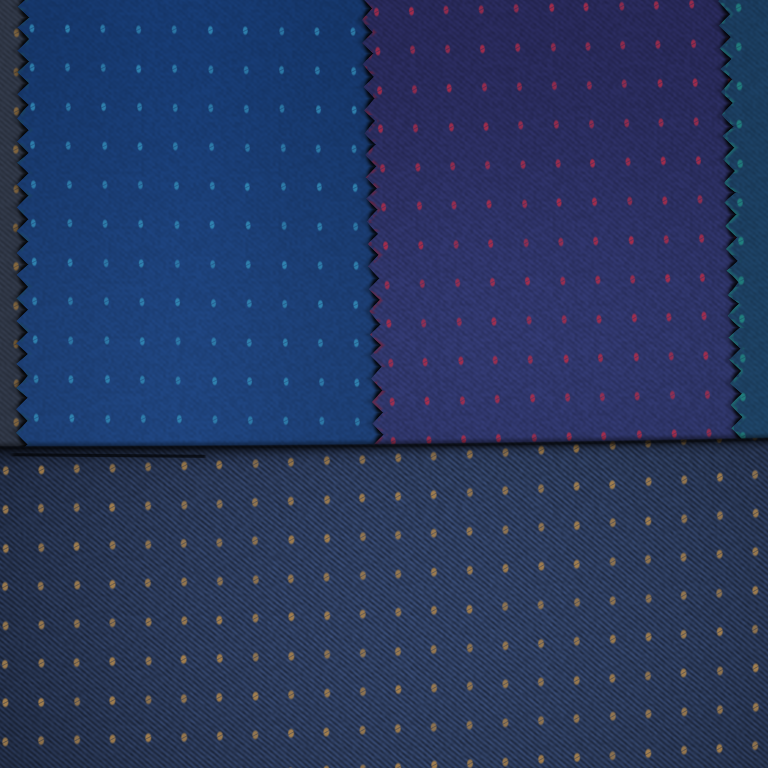
This texture is drawn by a three.js fragment shader. Its source:

```glsl
// Pinked swatches of dotted twill in blue, violet and teal above a slate cloth with gold dots.
varying vec2 vUv;

float hash(vec2 p) {
  p = fract(p * vec2(123.34, 345.45));
  p += dot(p, p + 34.35);
  return fract(p.x * p.y);
}

float noise(vec2 p) {
  vec2 i = floor(p), f = fract(p);
  f = f * f * (3.0 - 2.0 * f);
  return mix(mix(hash(i), hash(i + vec2(1, 0)), f.x),
             mix(hash(i + vec2(0, 1)), hash(i + vec2(1, 1)), f.x), f.y);
}

// Diagonal ribs broken into short stitches, plus fibre grain
float twill(vec2 p, float ribs, float grain) {
  float rib = sin(6.2832 * (p.x * 118.0 - p.y * 142.0) + 0.8 * noise(p * 40.0));
  float stitch = 0.65 + 0.7 * noise(vec2(p.x + p.y, p.x - p.y) * 130.0);
  return 1.0 + ribs * rib * stitch + grain * (noise(p * 280.0) - 0.5);
}

// Grid of small woven knots, each split by a slanted slit
float knots(vec2 p, vec2 first, vec2 pitch, vec2 radius) {
  vec2 g = (p - first) / pitch + 0.5;
  vec2 cell = floor(g);
  vec2 d = (fract(g) - 0.5) * pitch;
  d += 0.0012 * (vec2(hash(cell), hash(cell + 7.0)) - 0.5);
  float body = 1.0 - smoothstep(0.55, 1.2, length(d / radius));
  float slit = 1.0 - smoothstep(0.0, 0.0016, abs(d.y + 0.5 * d.x));
  return body * (1.0 - 0.4 * slit) * (0.8 + 0.2 * hash(cell + 3.0));
}

// Sawtooth edge: x is the distance into the cloth, y the depth into a notch
vec2 pinked(vec2 p, float tip, float lean, float depth, float phase) {
  float wobble = 0.16 * (noise(vec2(p.y * 50.0, tip * 90.0)) - 0.5);
  float tooth = abs(fract(p.y / 0.0292 + phase + wobble) - 0.5) * 2.0;
  float reach = p.x - tip - lean * p.y;
  return vec2(reach - depth * tooth, reach / depth);
}

// Lays one swatch over the colour below, darkening the notches and fraying the rim
vec3 lay(vec3 below, vec3 cloth, vec3 thread, vec2 edge, vec2 p) {
  float contact = smoothstep(-0.012, 0.0, edge.x);
  float notch = smoothstep(-0.1, 0.55, edge.y);
  below *= 1.0 - contact * (0.22 + 0.66 * notch);
  float fray = smoothstep(0.007, 0.0, abs(edge.x - 0.001)) * smoothstep(0.4, 0.75, noise(p * 170.0));
  cloth = mix(cloth, thread, 0.55 * fray);
  return mix(below, cloth, smoothstep(-0.001, 0.001, edge.x));
}

void main() {
  vec2 p = vec2(vUv.x, 1.0 - vUv.y); // measured from the top
  vec3 gold = vec3(0.66, 0.51, 0.30);
  vec3 cyan = vec3(0.20, 0.56, 0.73);
  vec3 red = vec3(0.72, 0.17, 0.28);
  vec3 green = vec3(0.12, 0.50, 0.47);

  // Grey strip at far left
  vec3 col = vec3(0.18, 0.21, 0.27) * twill(p, 0.08, 0.08);
  col = mix(col, gold * 0.8, knots(p, vec2(0.021, 0.043), vec2(0.5, 0.0507), vec2(0.004, 0.006)));

  // Blue swatch
  vec3 blue = mix(vec3(0.085, 0.22, 0.43), vec3(0.115, 0.255, 0.475), smoothstep(0.0, 0.5, p.y));
  blue *= (0.94 + 0.09 * exp(-pow((p.x - 0.24) / 0.16, 2.0))) * twill(p, 0.02, 0.11);
  vec2 b = p - vec2(0.012 * p.y, 0.011 * p.x);
  blue = mix(blue, cyan, 0.85 * knots(b, vec2(0.0405, 0.0365), vec2(0.0465, 0.0507), vec2(0.0035, 0.0058)));
  col = lay(col, blue, cyan * 0.5, pinked(p, 0.023, -0.004, 0.015, 0.25), p);

  // Violet swatch
  vec2 m = (p - vec2(0.64, 0.42)) * vec2(3.0, 4.0);
  vec3 violet = mix(vec3(0.16, 0.165, 0.36), vec3(0.178, 0.205, 0.405), smoothstep(0.0, 0.5, p.y));
  violet *= (0.95 + 0.11 * exp(-dot(m, m))) * twill(p, 0.055, 0.14);
  vec2 v = p - vec2(0.041 * p.y, -0.024 * p.x);
  violet = mix(violet, red, 0.85 * knots(v, vec2(0.489, 0.0275), vec2(0.0457, 0.0508), vec2(0.0036, 0.0060)));
  col = lay(col, violet, red * 0.75, pinked(p, 0.470, 0.027, 0.014, 0.6), p);

  // Teal swatch at far right
  vec3 teal = mix(vec3(0.10, 0.23, 0.36), vec3(0.11, 0.25, 0.38), p.y * 2.0) * twill(p, 0.04, 0.12);
  vec2 t = p - vec2(0.012 * p.y, 0.0);
  teal = mix(teal, green * 1.1, 0.85 * knots(t, vec2(0.961, 0.010), vec2(0.5, 0.0507), vec2(0.004, 0.006)));
  col = lay(col, teal, green, pinked(p, 0.935, 0.031, 0.015, 0.4), p);

  // Slate cloth with bowed rows of gold knots
  vec2 s = p + vec2(0.0, 0.0186 * p.x + 0.0281 * p.x * p.x);
  vec2 c = (p - vec2(0.56, 0.78)) * vec2(1.0, 1.4);
  vec3 slate = vec3(0.172, 0.232, 0.360) * (1.04 - 0.8 * dot(c, c)) * twill(p, 0.19, 0.14);
  slate = mix(slate, gold, 0.95 * knots(s, vec2(0.007, 0.613), vec2(0.0465, 0.0504), vec2(0.0043, 0.0062)));

  // Dark fold where the swatches rest on the slate, deeper toward the left
  float hem = 0.581 - 0.011 * p.x * p.x;
  float under = p.y - hem;
  float spread = mix(0.010, 0.005, smoothstep(0.1, 0.7, p.x));
  slate *= 1.0 - 0.75 * exp(-max(under - 0.003, 0.0) / spread);
  float seam = smoothstep(0.003, 0.001, abs(p.y - 0.592 - 0.008 * p.x));
  seam *= smoothstep(0.012, 0.02, p.x) * smoothstep(0.27, 0.265, p.x);
  slate *= 1.0 - 0.65 * seam;
  col *= 1.0 - 0.35 * smoothstep(-0.008, 0.0, under);
  col = mix(col, slate, smoothstep(-0.0015, 0.0015, under));

  gl_FragColor = vec4(col, 1.0);
}
```
